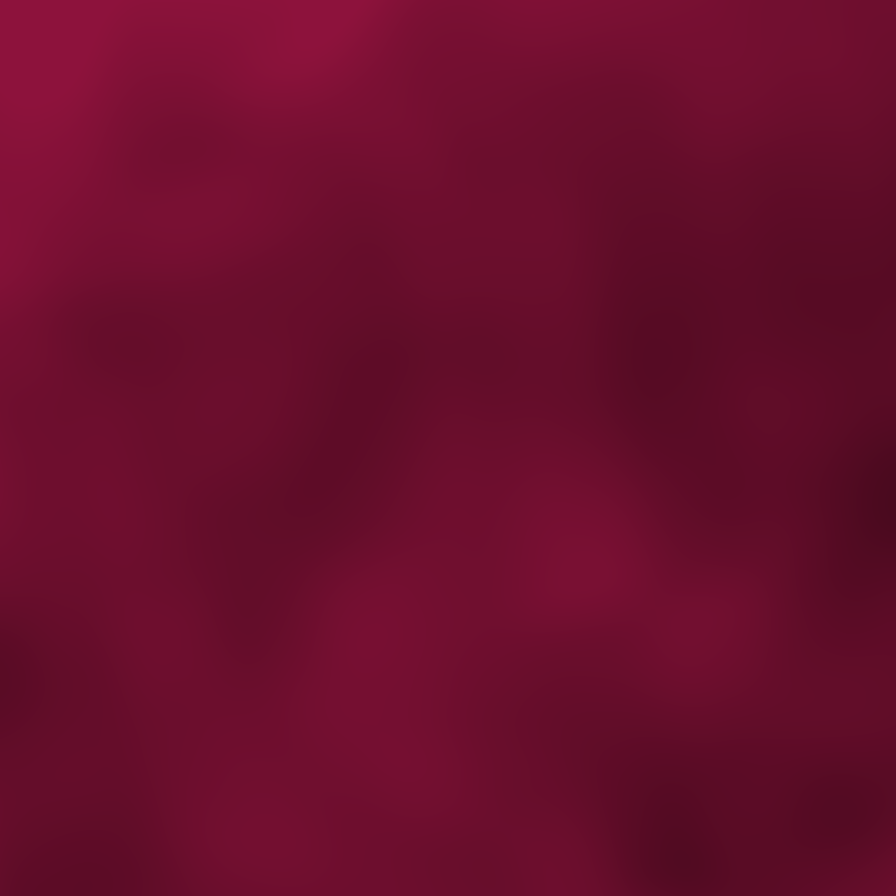
Give the GLSL for this background, as a Shadertoy shader.

```glsl
// Soft, blurred burgundy clouds, brighter at the upper left and darker at the right.

const vec3 DARK_WINE = vec3(0.280, 0.037, 0.115);
const vec3 BRIGHT_WINE = vec3(0.540, 0.070, 0.228);
const float MEAN_TONE = 0.55;
const vec2 TONE_SLOPE = vec2(-0.31, 0.35);  // change of tone across the canvas
const float EDGE_LIFT = 0.58;               // brightening towards top and bottom
const float CLOUD_CONTRAST = 0.54;
const float CLOUD_SCALE = 4.6;              // cloud cells per canvas height
const float CLOUD_ANGLE = 0.45;
const float WARP_AMOUNT = 0.35;
const float DETAIL_GAIN = 0.45;
const int OCTAVES = 2;
const vec2 SEED = vec2(13.7, 5.2);

float hash(vec2 p) {
    return fract(sin(dot(p, vec2(127.1, 311.7))) * 43758.5453);
}

mat2 rotation(float angle) {
    float c = cos(angle), s = sin(angle);
    return mat2(c, s, -s, c);
}

// Value noise centred on zero, with quintic blending for soft cells
float noise(vec2 p) {
    vec2 cell = floor(p);
    vec2 f = fract(p);
    vec2 blend = f * f * f * (f * (f * 6.0 - 15.0) + 10.0);
    float lower = mix(hash(cell), hash(cell + vec2(1.0, 0.0)), blend.x);
    float upper = mix(hash(cell + vec2(0.0, 1.0)), hash(cell + 1.0), blend.x);
    return mix(lower, upper, blend.y) - 0.5;
}

// Sum of rotated octaves
float clouds(vec2 p) {
    float sum = 0.0;
    float amplitude = 1.0;
    mat2 turn = rotation(0.9);
    for (int i = 0; i < OCTAVES; i++) {
        sum += amplitude * noise(p);
        p = turn * p * 1.9 + 7.3;
        amplitude *= DETAIL_GAIN;
    }
    return sum;
}

void mainImage(out vec4 fragColor, in vec2 fragCoord) {
    vec2 uv = fragCoord / iResolution.xy;
    vec2 centred = uv - 0.5;
    float aspect = iResolution.x / iResolution.y;

    // Gently bent cloud field
    vec2 p = rotation(CLOUD_ANGLE) * (centred * vec2(aspect, 1.0)) * CLOUD_SCALE + SEED;
    vec2 warp = vec2(noise(p * 0.7 + 31.0), noise(p * 0.7 + 57.0));
    float cloud = clouds(p + WARP_AMOUNT * warp);

    // Broad light falloff plus clouds
    float tone = MEAN_TONE + dot(centred, TONE_SLOPE);
    tone += EDGE_LIFT * (centred.y * centred.y - 1.0 / 12.0);
    tone += CLOUD_CONTRAST * cloud;

    fragColor = vec4(mix(DARK_WINE, BRIGHT_WINE, clamp(tone, 0.0, 1.05)), 1.0);
}
```
